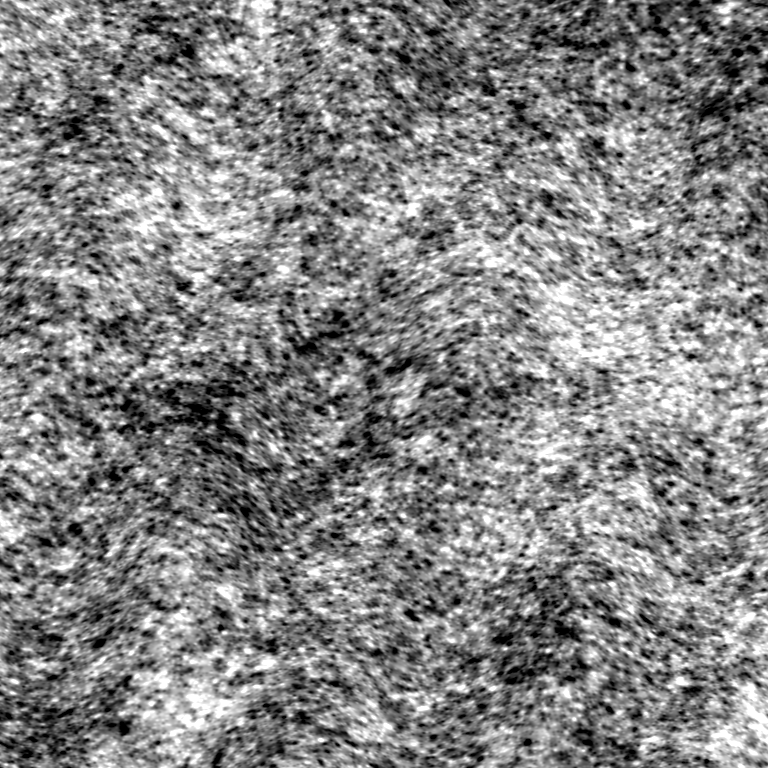
Reproduce this texture procedurally as a Shadertoy shader.

```glsl
const int OCTAVES = 8;
const int PATCH_OCTAVES = 3;        // coarse layers that form the cloudy patches
const float BASE_FREQUENCY = 2.4;   // cells across the canvas
const float LACUNARITY = 1.95;
const float AMPLITUDE[OCTAVES] = float[](0.06, 0.07, 0.06, 0.045, 0.055, 0.10, 0.16, 0.08);
const float MEAN_GREY = 0.508;
const float PATCH_ANGLE = 0.9;
const vec2 PATCH_STRETCH = vec2(0.8, 1.2);
const float GRAIN_ANGLE = -0.08;
const vec2 GRAIN_STRETCH = vec2(0.80, 1.24);
const float WARP_SIZE = 0.014;
const float SPOT_SHARPNESS = 4.0;
const float SPOT_GAIN = 2.76;       // brings the spot noise to unit deviation

vec3 hash3(vec2 cell, float seed) {
    vec3 q = fract(vec3(cell.xyx + seed * 17.3) * vec3(0.1031, 0.1030, 0.0973));
    q += dot(q, q.yxz + 33.33);
    return fract((q.xxy + q.yzz) * q.zyx);
}

mat2 rotation(float angle) {
    float c = cos(angle), s = sin(angle);
    return mat2(c, -s, s, c);
}

// Cellular noise: one soft light or dark spot per jittered cell
float spotNoise(vec2 p, float seed) {
    vec2 cell = floor(p);
    float sum = 0.0;
    for (int y = -1; y <= 1; y++) {
        for (int x = -1; x <= 1; x++) {
            vec2 neighbour = cell + vec2(x, y);
            vec3 rnd = hash3(neighbour, seed);
            vec2 offset = p - neighbour - rnd.xy;
            sum += (2.0 * rnd.z - 1.0) * exp(-SPOT_SHARPNESS * dot(offset, offset));
        }
    }
    return SPOT_GAIN * sum;
}

// Layered sines bend the grain so its direction drifts
vec2 warp(vec2 p) {
    float bendY = sin(13.0 * p.x + 5.0 * p.y) + 0.6 * sin(23.0 * p.x - 9.0 * p.y + 2.0);
    float bendX = sin(11.0 * p.y + 4.0 * p.x + 1.0);
    return p + WARP_SIZE * vec2(bendX, bendY);
}

void mainImage(out vec4 fragColor, in vec2 fragCoord) {
    vec2 uv = fragCoord / iResolution.y;
    vec2 bent = warp(uv);
    vec2 patchSpace = rotation(PATCH_ANGLE) * bent * PATCH_STRETCH.yx;
    patchSpace = PATCH_STRETCH * (rotation(PATCH_ANGLE) * bent);
    vec2 grainSpace = GRAIN_STRETCH * (rotation(GRAIN_ANGLE) * bent);

    // Sum from broad patches down to fine grain
    float grey = MEAN_GREY;
    float frequency = BASE_FREQUENCY;
    for (int i = 0; i < OCTAVES; i++) {
        vec2 space = i < PATCH_OCTAVES ? patchSpace : grainSpace;
        grey += AMPLITUDE[i] * spotNoise(space * frequency + 40.0, float(i));
        frequency *= LACUNARITY;
    }
    fragColor = vec4(vec3(clamp(grey, 0.0, 1.0)), 1.0);
}
```
